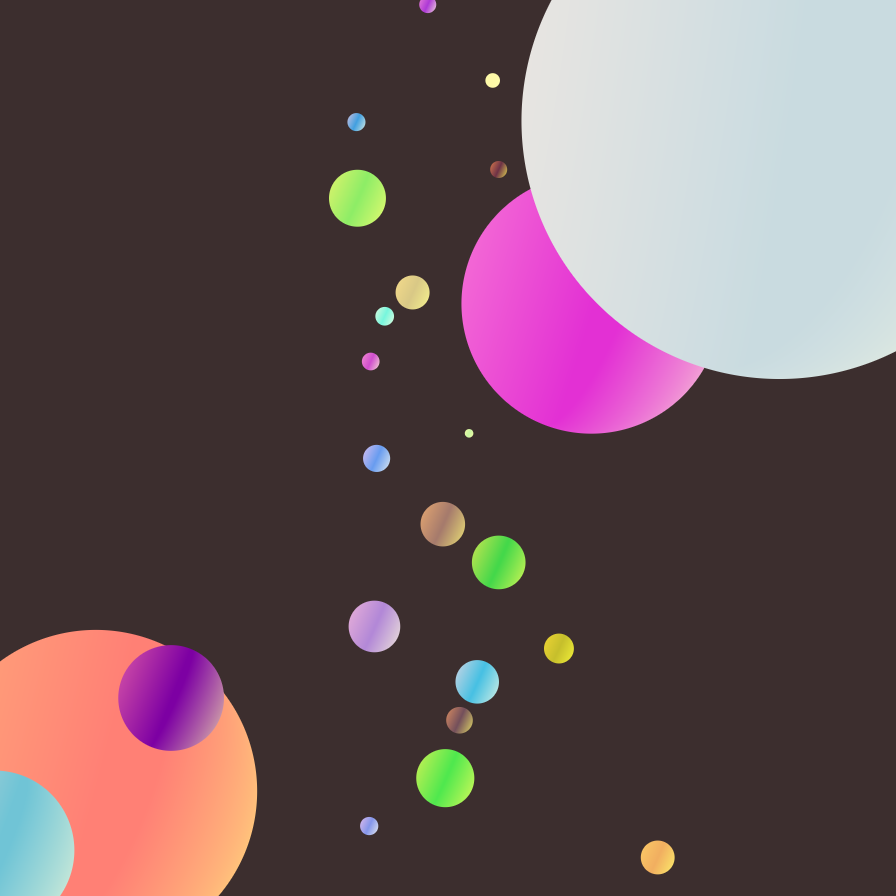
This background is drawn by a Shadertoy shader. Its source:

```glsl
const vec3  BACKDROP   = vec3(0.235, 0.180, 0.180);
const vec3  WARM_LIGHT = vec3(0.55, 0.26, 0.03);   // from the left
const vec3  FILL_LIGHT = vec3(0.58, 0.58, 0.05);   // from the lower right
const int   SMALL_COUNT  = 20;
const float SMALL_RADIUS = 0.043;
const float TINY_RADIUS  = 0.003;
const float STREAM_X     = 0.47;    // centre of the column of small spheres
const float STREAM_WIDTH = 0.09;
const float STRAY_WIDTH  = 0.32;
const float NEAR_RADIUS  = 0.29;    // apparent radius of the nearest sphere
const uint  SEED = 7u;

// Large spheres, back to front: centre.xy, radius
const int LARGE_COUNT = 5;
const vec3 LARGE[LARGE_COUNT] = vec3[](
    vec3( 0.107, 0.117, 0.180),
    vec3( 0.191, 0.221, 0.059),
    vec3(-0.006, 0.051, 0.089),
    vec3( 0.660, 0.661, 0.145),
    vec3( 0.870, 0.865, 0.288));
const vec3 LARGE_COLOR[LARGE_COUNT] = vec3[](
    vec3(1.00, 0.50, 0.46),
    vec3(0.49, 0.00, 0.64),
    vec3(0.44, 0.77, 0.84),
    vec3(0.89, 0.19, 0.83),
    vec3(0.79, 0.86, 0.88));

uint scramble(uint n) {
    n = (n ^ 61u) ^ (n >> 16);
    n *= 9u;
    n ^= n >> 4;
    n *= 668265261u;
    return n ^ (n >> 15);
}

float hash(int index, uint channel) {
    uint n = scramble(uint(index) + 101u * channel + 1009u * SEED);
    return float(scramble(n) & 65535u) / 65535.0;
}

vec3 hsv(float hue, float saturation, float value) {
    vec3 rainbow = clamp(abs(fract(hue + vec3(0.0, 2.0, 1.0) / 3.0) * 6.0 - 3.0) - 1.0, 0.0, 1.0);
    return value * mix(vec3(1.0), rainbow, saturation);
}

// Two opposed lights leave a crease of pure base colour between them
vec3 shade(vec3 base, vec2 q, float radius) {
    vec3 normal = vec3(q, sqrt(max(1.0 - dot(q, q), 0.0)));
    float near = clamp(radius / NEAR_RADIUS, 0.0, 1.0);
    vec3 warmDir = normalize(mix(vec3(-0.9, 0.42, 0.0), vec3(-0.98, 0.15, 0.03), near));
    vec3 fillDir = normalize(mix(vec3(0.9, -0.42, 0.0), vec3(0.82, -0.27, -0.50), near));
    float warm = max(dot(normal, warmDir), 0.0);
    float fill = max(dot(normal, fillDir), 0.0);
    return base + (1.0 - base) * (WARM_LIGHT * warm + FILL_LIGHT * fill);
}

void paintSphere(inout vec3 color, vec2 p, vec3 sphere, vec3 base, float pixel) {
    vec2 offset = p - sphere.xy;
    float coverage = clamp(0.5 - (length(offset) - sphere.z) / pixel, 0.0, 1.0);
    color = mix(color, shade(base, offset / sphere.z, sphere.z), coverage);
}

void mainImage(out vec4 fragColor, in vec2 fragCoord) {
    float pixel = 1.0 / iResolution.y;
    vec2 p = fragCoord * pixel;
    vec3 color = BACKDROP;

    // Small spheres: a loose vertical stream with a few strays
    for (int i = 0; i < SMALL_COUNT; i++) {
        float side = 2.0 * hash(i, 0u) - 1.0;
        float spread = hash(i, 1u) < 0.15 ? STRAY_WIDTH : STREAM_WIDTH;
        vec2 centre = vec2(STREAM_X + side * spread,
                           (float(i) + hash(i, 2u)) / float(SMALL_COUNT));
        float radius = mix(TINY_RADIUS, SMALL_RADIUS, pow(hash(i, 3u), 1.3));
        vec3 base = hsv(fract(float(i) * 0.618 + 0.1 * hash(i, 4u)),
                        mix(0.3, 1.0, hash(i, 5u)),
                        mix(0.4, 1.0, sqrt(hash(i, 6u))));
        paintSphere(color, p, vec3(centre, radius), base, pixel);
    }

    for (int i = 0; i < LARGE_COUNT; i++)
        paintSphere(color, p, LARGE[i], LARGE_COLOR[i], pixel);

    fragColor = vec4(color, 1.0);
}
```
